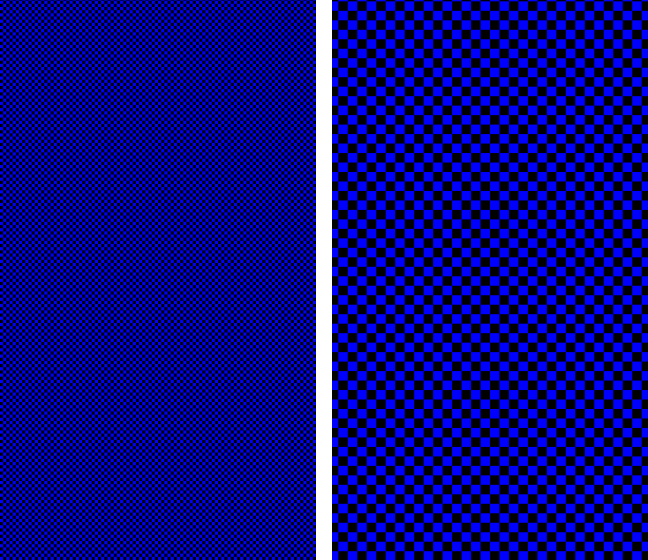
Left, the full canvas; right, a detail of the centre.
Reproduce this pattern procedurally as a Shadertoy shader.

```glsl
// Fine checkerboard of blue and black squares, 50 repeats across.

// Triangle wave: the running integral of a +1/-1 square wave of period 2.
vec2 triangleWave(vec2 p) {
    return 1.0 - abs(mod(p, 2.0) - 1.0);
}

// Square wave averaged over a box, for exact edge smoothing.
vec2 smoothSquareWave(vec2 p, float boxWidth) {
    vec2 halfBox = vec2(0.5 * boxWidth);
    return (triangleWave(p + halfBox) - triangleWave(p - halfBox)) / boxWidth;
}

void mainImage(out vec4 fragColor, in vec2 fragCoord) {
    // Square cells, 100 to the canvas width
    float cellsPerPixel = 100.0 / iResolution.x;
    vec2 cell = fragCoord * cellsPerPixel;

    // Checker: the product of the two stripe directions
    vec2 stripes = smoothSquareWave(cell, cellsPerPixel);
    float checker = 0.5 + 0.5 * stripes.x * stripes.y;

    fragColor = vec4(mix(vec3(0.0), vec3(0.0, 0.0, 1.0), checker), 1.0);
}
```
